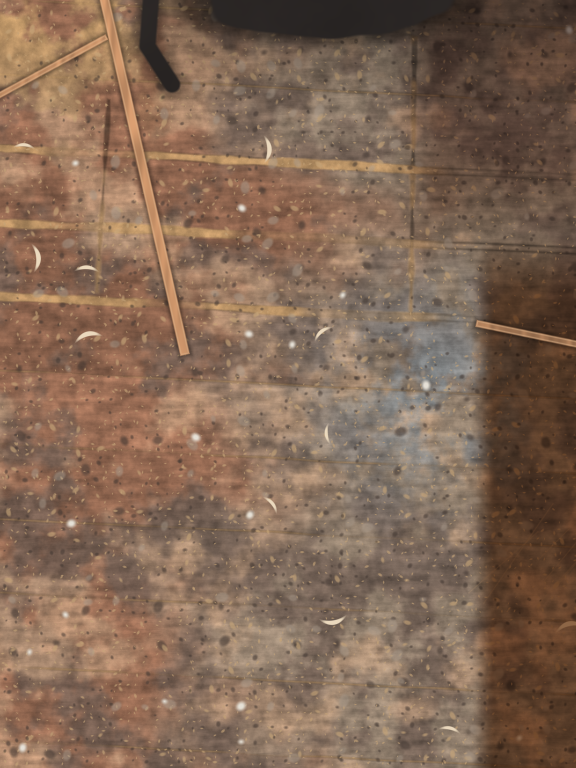
Give the GLSL for this texture, as a WebGL 2 fragment shader.

```glsl
#version 300 es
precision highp float;
// Worn, paint-spotted plank floor with sandy gaps, wooden laths, a chair leg and a shadow.
uniform vec2 u_resolution;
out vec4 outColor;

float hash(vec2 p) {
  vec3 q = fract(vec3(p.xyx) * 0.1031);
  q += dot(q, q.yzx + 33.33);
  return fract((q.x + q.y) * q.z);
}

float noise(vec2 p) {
  vec2 i = floor(p), f = fract(p);
  f = f * f * (3.0 - 2.0 * f);
  return mix(mix(hash(i), hash(i + vec2(1, 0)), f.x),
             mix(hash(i + vec2(0, 1)), hash(i + vec2(1, 1)), f.x), f.y);
}

float fbm(vec2 p) {
  float sum = 0.0, amp = 0.5;
  for (int i = 0; i < 5; i++) {
    sum += amp * noise(p);
    p = mat2(1.6, 1.2, -1.2, 1.6) * p + 17.3;
    amp *= 0.5;
  }
  return sum;
}

float segment(vec2 p, vec2 a, vec2 b) {
  vec2 ab = b - a;
  return length(p - a - ab * clamp(dot(p - a, ab) / dot(ab, ab), 0.0, 1.0));
}

// Square-ended strip of half width w
float strip(vec2 p, vec2 a, vec2 b, float w) {
  vec2 dir = normalize(b - a), q = p - 0.5 * (a + b);
  vec2 d = abs(vec2(dot(q, dir), dot(q, vec2(-dir.y, dir.x)))) - vec2(0.5 * length(b - a), w);
  return max(d.x, d.y);
}

float cover(float d, float soft) { return 1.0 - smoothstep(-soft, soft, d); }

// One randomly turned grain per cell; stretch above 1 gives bent slivers
float grains(vec2 p, float cells, float share, float size, float stretch, float seed) {
  vec2 q = p * cells + seed * 7.0, id = floor(q) + seed * 31.0;
  float turn = 6.283 * hash(id + 3.1);
  vec2 d = fract(q) - 0.32 - 0.36 * vec2(hash(id + 11.7), hash(id + 23.9));
  d = mat2(cos(turn), sin(turn), -sin(turn), cos(turn)) * d;
  d.y += (stretch - 1.0) * 0.4 * d.x * d.x;
  float r = size * (0.45 + 0.55 * hash(id + 41.3));
  float dist = length(d * vec2(1.0, stretch)) - r;
  return cover(dist, 0.05 + 0.7 * cells / u_resolution.y) * step(hash(id + 57.1), share);
}

void main() {
  vec2 p = gl_FragCoord.xy / u_resolution * vec2(0.75, 1.0);
  float px = 1.0 / u_resolution.y;
  float blotch = fbm(p * 7.0), mottle = fbm(p * 24.0 + 9.0);
  float grit = fbm(p * 85.0 + 4.0), grain = fbm(p * vec2(22.0, 150.0));

  // Planks: reddish on the left, worn to grey in the middle
  float depth = 1.0 - p.y - 0.05 * p.x + 0.003 * (noise(p * 14.0) - 0.5);
  float row = floor(depth / 0.0965 + 0.5);
  float plank = hash(vec2(floor(depth / 0.0965), 5.0));
  float worn = smoothstep(0.17, 0.48, p.x + 0.55 * (blotch - 0.5) + 0.12 * (plank - 0.5));
  vec3 col = mix(vec3(0.58, 0.41, 0.32), vec3(0.57, 0.50, 0.43), worn);
  col *= 0.93 + 0.14 * plank;
  col = mix(col, vec3(0.42, 0.35, 0.31), 0.8 * smoothstep(0.5, 0.68, 0.6 * mottle + 0.5 * blotch));
  col = mix(col, vec3(0.75, 0.61, 0.49), 0.65 * smoothstep(0.52, 0.7, fbm(p * 13.0 + 40.0)));
  float blue = exp(-60.0 * dot(p - vec2(0.56, 0.48), p - vec2(0.56, 0.48)));
  col = mix(col, vec3(0.52, 0.54, 0.55), blue * smoothstep(0.35, 0.6, mottle));
  col *= 1.0 + 0.5 * (grit - 0.48) + 0.35 * (grain - 0.48);

  // Gaps between planks, filled with sawdust in the upper rows
  float seam = abs(depth - row * 0.0965);
  float sandy = step(1.5, row) * step(row, 4.5);
  float broken = smoothstep(0.3, 0.55, noise(vec2(p.x * 9.0, row * 5.7)));
  col *= 1.0 - 0.4 * cover(abs(seam - 0.004 * sandy) - 0.001, 0.0025) * (0.3 + 0.7 * broken);
  float dust = cover(seam - mix(0.0008, 0.0055, sandy) * (0.4 + 1.2 * mottle), 0.002);
  dust *= mix(0.6, 0.9, sandy) * (0.25 + 0.75 * broken) * (1.0 - smoothstep(0.53, 0.6, p.x) * sandy);
  float wobble = 0.004 * (noise(p * 40.0) - 0.5);
  float joint = min(strip(p, vec2(0.142, 0.87), vec2(0.126, 0.62), 0.001),
                    strip(p, vec2(0.54, 0.95), vec2(0.535, 0.59), 0.001)) + wobble;
  col *= 1.0 - 0.35 * cover(joint - 0.001, 0.002);
  dust = max(dust, 0.6 * cover(joint - 0.002, 0.003) * smoothstep(0.4, 0.6, mottle));
  vec3 sawdust = vec3(0.76, 0.60, 0.41) * (0.75 + 0.5 * grit);
  col = mix(col, sawdust, dust);
  float drift = (1.0 - smoothstep(0.1, 0.3, p.x)) * smoothstep(0.72, 1.0, p.y);
  col = mix(col, sawdust, drift * smoothstep(0.38, 0.62, mottle));

  // Grime, crumbs, paint drops and shavings
  for (int i = 0; i < 3; i++) {
    float s = float(i) + 1.0;
    col = mix(col, vec3(0.25, 0.21, 0.19), 0.55 * grains(p, 22.0 * s, 0.2, 0.17, 1.3, s + 2.0));
    col = mix(col, vec3(0.77, 0.64, 0.47), 0.65 * grains(p, 35.0 * s, 0.3, 0.2, 1.8, s + 6.0));
  }
  col = mix(col, vec3(0.66, 0.60, 0.54), 0.5 * grains(p, 30.0, 0.2, 0.26, 1.4, 13.0));
  col = mix(col, vec3(0.90, 0.88, 0.84), grains(p, 17.0, 0.1, 0.1, 1.2, 15.0));
  col = mix(col, vec3(0.92, 0.85, 0.74), grains(p, 13.0, 0.07, 0.24, 5.0, 18.0));

  // Fine scratches at the lower right
  for (int i = 0; i < 6; i++) {
    float k = float(i);
    vec2 a = vec2(0.42 + 0.3 * hash(vec2(k, 2.0)), 0.1 + 0.2 * hash(vec2(k, 7.0)));
    float line = segment(p, a, a + vec2(0.09, 0.07 + 0.06 * hash(vec2(k, 9.0))));
    col = mix(col, vec3(0.72, 0.60, 0.46), 0.35 * cover(line - 0.0006, px));
  }

  // Shade: hard strip at the right, dim upper corner, haze below the seat
  float shade = smoothstep(0.61, 0.645, p.x) * (1.0 - smoothstep(0.6, 0.74, p.y));
  shade = max(shade, 0.75 * smoothstep(0.5, 0.58, p.x) * smoothstep(0.62, 0.8, p.y));
  vec3 tint = mix(vec3(0.60, 0.47, 0.37), vec3(0.60, 0.50, 0.47), smoothstep(0.6, 0.85, p.y));
  col *= mix(vec3(1.0), tint, shade);
  float haze = smoothstep(0.82, 1.0, p.y) * smoothstep(0.17, 0.27, p.x);
  col *= 1.0 - 0.3 * haze;

  // Laths with a thin cast shadow
  float lath = min(strip(p, vec2(0.134, 1.01), vec2(0.241, 0.538), 0.0062),
               min(strip(p, vec2(-0.01, 0.871), vec2(0.139, 0.952), 0.0038),
                   strip(p, vec2(0.62, 0.579), vec2(0.76, 0.55), 0.0045)));
  col *= 1.0 - 0.35 * cover(lath - 0.003, 0.004);
  vec3 wood = vec3(0.77, 0.56, 0.40) * (0.88 + 0.25 * noise(p * vec2(170.0, 25.0)));
  col = mix(col, wood * (1.0 - 0.2 * shade), cover(lath, px));
  col = mix(col, vec3(0.86, 0.70, 0.54), 0.6 * cover(abs(lath + 0.0015) - 0.0006, px));

  // Chair seat and leg
  float leg = min(segment(p, vec2(0.198, 1.02), vec2(0.192, 0.94)),
                  segment(p, vec2(0.192, 0.94), vec2(0.224, 0.89))) - 0.0105;
  float seat = length((p - vec2(0.43, 1.01)) * vec2(0.33, 1.0)) - 0.056 + 0.012 * (noise(p * 30.0) - 0.5);
  float chair = min(leg, seat);
  col *= 1.0 - 0.4 * cover(chair - 0.008, 0.012);
  col = mix(col, vec3(0.15, 0.135, 0.13) * (0.8 + 0.5 * blotch), cover(chair, 1.5 * px));
  outColor = vec4(clamp(col, 0.0, 1.0), 1.0);
}
```
